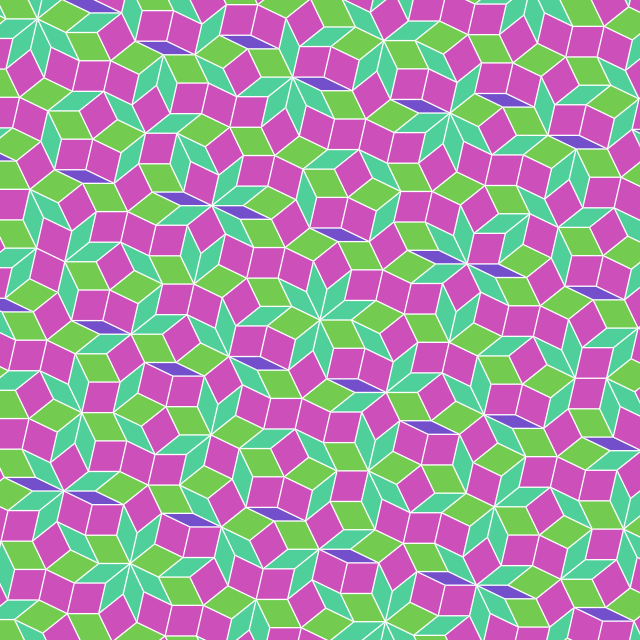
Give the GLSL for this pattern, as a WebGL 1 fragment shader.

```glsl
precision highp float;
// Quasiperiodic tiling of equal-sided rhombs, the dual of five families of
// parallel lines turned by 3/14 of a half turn. Each crossing of two lines
// gives one rhomb; the pixel tests the nearby crossings of every pair.

uniform vec2 u_resolution;

const float PHASE = 0.79; // shared shift of all line families

vec2 direction(float family) {
  float angle = family * 3.0 * 3.14159265 / 14.0;
  return vec2(cos(angle), sin(angle));
}

float cross2(vec2 a, vec2 b) {
  return a.x * b.y - a.y * b.x;
}

// Estimates the point of the line grid that belongs to a point of the tiling.
vec2 tilingToGrid(vec2 p) {
  vec3 m = vec3(0.0); // symmetric matrix: xx, xy, yy
  vec2 total = vec2(0.0);
  for (float n = 0.0; n < 4.5; n++) {
    vec2 d = direction(n);
    m += vec3(d.x * d.x, d.x * d.y, d.y * d.y);
    total += d;
  }
  p -= (PHASE - 0.5) * total;
  return vec2(m.z * p.x - m.y * p.y, m.x * p.y - m.y * p.x) / (m.x * m.z - m.y * m.y);
}

// Lowest corner of the rhomb made where line k.x of family i meets k.y of j.
vec2 rhombCorner(float i, float j, vec2 k, vec2 di, vec2 dj) {
  vec2 a = k - PHASE;
  vec2 crossing = (a.x * vec2(dj.y, -dj.x) + a.y * vec2(-di.y, di.x)) / cross2(di, dj);
  vec2 corner = (k.x - 1.0) * di + (k.y - 1.0) * dj;
  for (float n = 0.0; n < 4.5; n++) {
    if (n != i && n != j) {
      vec2 d = direction(n);
      corner += floor(dot(crossing, d) + PHASE) * d;
    }
  }
  return corner;
}

// The colour depends on how many steps apart the two families are.
vec3 rhombColor(float gap) {
  if (gap < 1.5) return vec3(0.31, 0.81, 0.60); // teal
  if (gap < 2.5) return vec3(0.80, 0.31, 0.73); // magenta
  if (gap < 3.5) return vec3(0.45, 0.80, 0.31); // green
  return vec3(0.45, 0.31, 0.80);                // violet
}

void main() {
  // One unit is the side of a rhomb.
  float unitPixels = min(u_resolution.x, u_resolution.y) / 20.4;
  vec2 p = (gl_FragCoord.xy - 0.5 * u_resolution) / unitPixels;
  vec2 grid = tilingToGrid(p);

  // Keep the rhomb that holds p, with the distance to its nearest side.
  float inside = -1.0;
  float gap = 1.0;
  for (float i = 0.0; i < 3.5; i++) {
    for (float j = 1.0; j < 4.5; j++) {
      if (j > i) {
        vec2 di = direction(i);
        vec2 dj = direction(j);
        float area = cross2(di, dj);
        vec2 nearest = floor(vec2(dot(grid, di), dot(grid, dj)) + PHASE + 0.5);
        for (float a = -1.0; a < 1.5; a++) {
          for (float b = -1.0; b < 1.5; b++) {
            vec2 r = p - rhombCorner(i, j, nearest + vec2(a, b), di, dj);
            vec2 st = vec2(cross2(r, dj), cross2(di, r)) / area;
            vec2 side = min(st, 1.0 - st) * area;
            float depth = min(side.x, side.y);
            if (depth > inside) {
              inside = depth;
              gap = j - i;
            }
          }
        }
      }
    }
  }

  // White seams, smoothed over one pixel.
  float seam = clamp((0.021 - inside) * unitPixels + 0.5, 0.0, 1.0);
  gl_FragColor = vec4(mix(rhombColor(gap), vec3(1.0), seam), 1.0);
}
```
